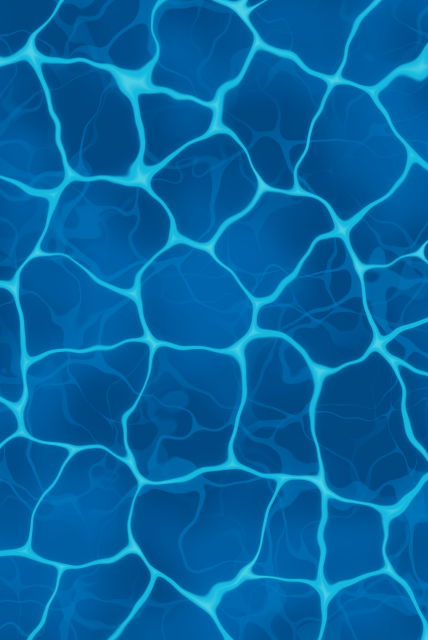
Give the GLSL for this texture, as a Shadertoy shader.

```glsl
// Sunlit pool water: bright caustic web over faint swirling webs on deep blue.

const float WEB_SCALE    = 6.5;    // bright cells per canvas height
const float WEB_WIDTH    = 0.020;  // half line width, in cells
const float WEB_WARP     = 0.26;
const float WEB_CORNER   = 23.0;   // lower fills the junctions more
const float FAINT_WIDTH  = 0.014;
const float FAINT_WARP   = 0.62;
const float FAINT_CORNER = 17.0;
const float JITTER       = 0.88;
const float SHADE_SCALE  = 4.6;

const vec3 DEEP_BLUE  = vec3(0.00, 0.285, 0.515);
const vec3 MID_BLUE   = vec3(0.00, 0.395, 0.675);
const vec3 FAINT_BLUE = vec3(0.00, 0.490, 0.760);
const vec3 GLOW_BLUE  = vec3(0.00, 0.530, 0.760);
const vec3 WEB_CYAN   = vec3(0.08, 0.720, 0.870);
const vec3 CORE_CYAN  = vec3(0.30, 0.810, 0.890);

vec2 hash2(vec2 p) {
    vec3 q = fract(vec3(p.xyx) * vec3(0.1031, 0.1030, 0.0973));
    q += dot(q, q.yzx + 33.33);
    return fract((q.xx + q.yz) * q.zy);
}

float gradientDot(vec2 cell, vec2 offset) {
    float angle = 6.2832 * hash2(cell + 71.0).x;
    return dot(vec2(cos(angle), sin(angle)), offset);
}

// Gradient noise, roughly -0.6 to 0.6
float noise(vec2 p) {
    vec2 i = floor(p), f = p - i;
    vec2 u = f * f * f * (f * (f * 6.0 - 15.0) + 10.0);
    vec2 e = vec2(1.0, 0.0);
    float low  = mix(gradientDot(i, f), gradientDot(i + e, f - e), u.x);
    float high = mix(gradientDot(i + e.yx, f - e.yx), gradientDot(i + 1.0, f - 1.0), u.x);
    return mix(low, high, u.y);
}

vec2 warp(vec2 p, float amount) {
    vec2 broad = vec2(noise(p * 1.3 + 5.0), noise(p * 1.3 + 43.0));
    vec2 fine  = vec2(noise(p * 3.7 + 17.0), noise(p * 3.7 + 29.0));
    return p + amount * (broad + 0.24 * fine);
}

vec2 cellPoint(vec2 cell) {
    return cell + 0.5 + JITTER * (hash2(cell) - 0.5);
}

// Smoothed distance to the Voronoi borders; negative inside junctions
float webDistance(vec2 p, float corner) {
    vec2 base = floor(p), nearest = vec2(0.0), home = base;
    float best = 8.0;
    for (int y = -1; y <= 1; y++)
    for (int x = -1; x <= 1; x++) {
        vec2 cell = base + vec2(x, y);
        vec2 r = cellPoint(cell) - p;
        if (dot(r, r) < best) {
            best = dot(r, r);
            nearest = r;
            home = cell;
        }
    }
    float sum = 0.0;
    for (int y = -2; y <= 2; y++)
    for (int x = -2; x <= 2; x++) {
        if (x == 0 && y == 0) continue;
        vec2 r = cellPoint(home + vec2(x, y)) - p;
        float border = dot(0.5 * (nearest + r), normalize(r - nearest));
        sum += exp(-corner * border);
    }
    return -log(sum) / corner;
}

// Coverage of one faint web, fading in and out across the canvas
float faintWeb(vec2 uv, float scale, vec2 shift) {
    vec2 p = uv * scale + shift;
    float d = webDistance(warp(p, FAINT_WARP), FAINT_CORNER);
    float width = FAINT_WIDTH + 0.035 * noise(p * 0.9 + 11.0);
    float soft = 0.006 + 0.5 * scale / iResolution.y;
    float fade = smoothstep(-0.45, 0.2, noise(p * 0.6 + 3.0));
    return fade * (1.0 - smoothstep(width - soft, width + soft, d));
}

void mainImage(out vec4 fragColor, in vec2 fragCoord) {
    vec2 uv = fragCoord / iResolution.y;

    // Soft light and dark patches in the depth
    float shade = noise(uv * SHADE_SCALE + 8.0) + 0.45 * noise(uv * SHADE_SCALE * 2.3 + 31.0);
    vec3 color = mix(DEEP_BLUE, MID_BLUE, smoothstep(-0.42, 0.60, shade));

    // Three faint, strongly swirled webs
    color = mix(color, FAINT_BLUE, 0.55 * faintWeb(uv, 5.6, vec2(13.3, 7.7)));
    color = mix(color, FAINT_BLUE, 0.42 * faintWeb(uv, 7.4, vec2(37.1, 21.4)));
    color = mix(color, FAINT_BLUE, 0.32 * faintWeb(uv.yx, 6.3, vec2(52.6, 64.2)));

    // Bright web with a narrow glow and pale cores
    vec2 p = uv * WEB_SCALE + vec2(2.6, 4.3);
    float d = webDistance(warp(p, WEB_WARP), WEB_CORNER);
    float width = WEB_WIDTH + 0.026 * noise(p * 1.4 + 19.0);
    float soft = 0.006 + 0.5 * WEB_SCALE / iResolution.y;
    float line = 1.0 - smoothstep(width - soft, width + soft, d);
    float core = 1.0 - smoothstep(-0.035, 0.008, d + 0.03 * noise(p * 2.0));
    color = mix(color, GLOW_BLUE, 0.40 * exp(-40.0 * max(d - width, 0.0)));
    color = mix(color, mix(WEB_CYAN, CORE_CYAN, core), line);

    fragColor = vec4(color, 1.0);
}
```
